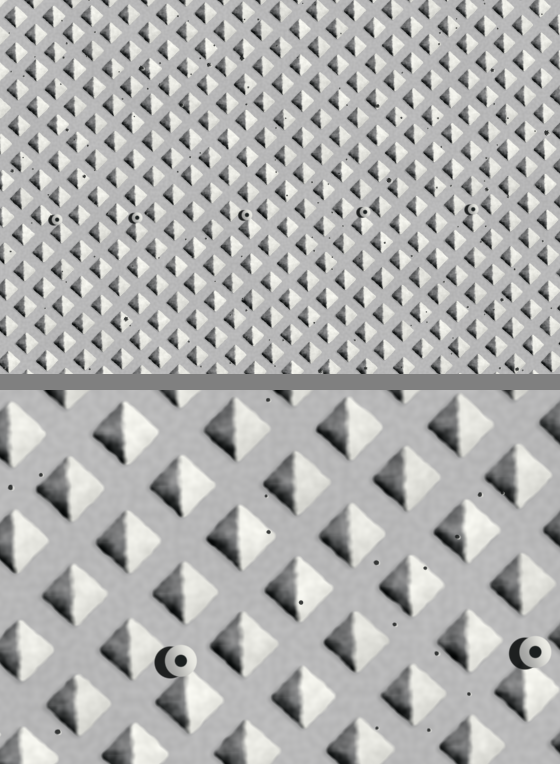
Top: the whole. Bottom: its middle third, enlarged.
A Shadertoy shader for this texture:

```glsl
const vec3 FLOOR = vec3(0.72, 0.72, 0.722);
const vec3 LIT = vec3(0.92, 0.92, 0.895);
const vec3 DIM = vec3(0.46, 0.465, 0.47);
const vec3 DARK = vec3(0.05, 0.06, 0.06);
const float HALF_SIDE = 0.31;

float hash(vec2 p) {
    vec3 q = fract(vec3(p.xyx) * 0.1031);
    q += dot(q, q.yzx + 33.33);
    return fract((q.x + q.y) * q.z);
}

vec2 gradient(vec2 cell) {
    float angle = 6.2832 * hash(cell);
    return vec2(cos(angle), sin(angle));
}

float gradientNoise(vec2 p) {
    vec2 i = floor(p), f = fract(p);
    vec2 u = f * f * f * (f * (f * 6.0 - 15.0) + 10.0);
    vec2 e = vec2(1.0, 0.0);
    float a = dot(gradient(i), f);
    float b = dot(gradient(i + e.xy), f - e.xy);
    float c = dot(gradient(i + e.yx), f - e.yx);
    float d = dot(gradient(i + e.xx), f - e.xx);
    return mix(mix(a, b, u.x), mix(c, d, u.x), u.y);
}

float coverage(float dist, float soft) {
    return 1.0 - smoothstep(-soft, soft, dist);
}

float roundedSquare(vec2 p, float halfSide, float radius) {
    vec2 q = abs(p) - halfSide + radius;
    return length(max(q, 0.0)) + min(max(q.x, q.y), 0.0) - radius;
}

// Slightly skewed and bent sheet, turned so that studs fall on integers
vec2 studLattice(vec2 p) {
    vec2 d = p - vec2(0.5417, 0.4232);
    float x = (d.x + 0.034 * d.y) / 0.0668 + 0.3 * d.x * d.x;
    float y = (d.y - 0.024 * d.x) / (0.0641 - 0.0015 * d.x);
    return vec2(x + y, x - y);
}

// Four facets lit from the right, blended over worn ridges
vec3 studColor(vec2 q, float grain, float tone) {
    float height = clamp(1.0 - max(abs(q.x), abs(q.y)) / HALF_SIDE, 0.0, 1.0);
    float x = 0.5 * (q.x + q.y) + 0.025 + 0.02 * grain;
    float y = 0.5 * (q.x - q.y) - 0.015 + 0.02 * grain;
    float right = smoothstep(-0.035, 0.035, x);
    float upper = smoothstep(-0.06, 0.06, y);
    vec3 lowerLeft = mix(DARK, DIM, smoothstep(-0.1, 0.75, height + 0.2 * grain));
    vec3 upperLeft = mix(DIM * 0.85, FLOOR * 0.85, height + 0.3 * grain);
    vec3 lowerRight = LIT * mix(0.93, 1.01, height);
    vec3 shade = mix(lowerLeft, upperLeft, upper);
    vec3 light = mix(lowerRight, LIT, upper);
    return mix(shade, light, right) * tone + 0.05 * grain;
}

vec3 addStuds(vec3 color, vec2 p, float pixel) {
    vec2 lattice = studLattice(p);
    vec2 id = floor(lattice + 0.5);
    vec2 jitter = vec2(hash(id + 71.3), hash(id + 139.7)) - 0.5;
    vec2 q = lattice - id - 0.04 * jitter;
    float grain = gradientNoise(p * 120.0) + 0.5 * gradientNoise(p * 260.0);
    float halfSide = HALF_SIDE + 0.02 * (hash(id + 211.1) - 0.5);
    float soft = max(0.025, 18.0 * pixel);
    float shadow = coverage(roundedSquare(q + vec2(0.04, 0.015), halfSide, 0.06), 0.05);
    color = mix(color, DIM, 0.5 * shadow);
    float dist = roundedSquare(q, halfSide, 0.06) + 0.02 * grain;
    float tone = 0.97 + 0.07 * hash(id + 307.9);
    return mix(color, studColor(q, grain, tone), coverage(dist, soft));
}

// Sparse chips, each a dark pit with a pale rim
vec3 addChips(vec3 color, vec2 p, float spacing, float chance, float size, float pixel) {
    vec2 id = floor(p / spacing);
    vec2 center = vec2(hash(id + 17.0), hash(id + 53.0)) * 0.6 + 0.2;
    vec2 q = p - (id + center) * spacing;
    float present = step(hash(id + 97.0), chance);
    float radius = size * mix(0.5, 1.0, hash(id + 131.0));
    float dist = length(q) - radius + 0.4 * radius * gradientNoise(p * 400.0);
    float rim = coverage(length(q - radius * vec2(0.7, -0.3)) - radius, pixel);
    color = mix(color, LIT, 0.6 * present * rim);
    return mix(color, DARK, 0.8 * present * coverage(dist, pixel));
}

// Raised ring with a hollow centre and a shadow to its left
vec3 addBolt(vec3 color, vec2 q, float radius, float pixel) {
    float dist = length(q);
    float shadow = coverage(length(q + radius * vec2(0.65, 0.1)) - radius, pixel);
    color = mix(color, DARK, 0.9 * shadow);
    float side = smoothstep(-radius, radius, q.x + 0.4 * q.y);
    color = mix(color, mix(DIM, LIT, 0.4 + 0.6 * side), coverage(dist - radius, pixel));
    return mix(color, DARK * 2.0, coverage(dist - 0.38 * radius, pixel));
}

void mainImage(out vec4 fragColor, in vec2 fragCoord) {
    vec2 p = fragCoord / iResolution.x;
    float pixel = 1.0 / iResolution.x;

    // Painted floor with faint mottling
    float mottle = 0.025 * gradientNoise(p * 9.0) + 0.035 * gradientNoise(p * 190.0);
    vec3 color = FLOOR + mottle;

    color = addStuds(color, p, pixel);
    color = addChips(color, p, 0.025, 0.12, 0.0016, pixel);
    color = addChips(color, p + 0.37, 0.11, 0.2, 0.0045, pixel);

    // Uneven row of bolts
    float boltX[5] = float[5](0.102, 0.245, 0.441, 0.652, 0.845);
    for (int i = 0; i < 5; i++) {
        vec2 center = vec2(boltX[i], 0.273 + 0.025 * boltX[i]);
        color = addBolt(color, p - center, 0.0095, pixel);
    }
    fragColor = vec4(clamp(color, 0.0, 1.0), 1.0);
}
```
